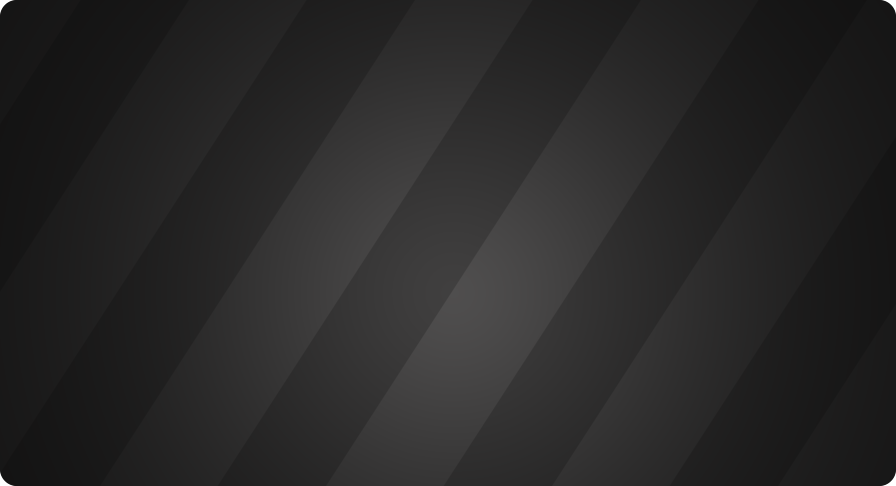
Write a Shadertoy shader that draws this background.

```glsl
// Charcoal panel with slanted stripes, a soft central glow and rounded corners.

const vec3 PAPER = vec3(1.0);
const vec3 CHARCOAL_TINT = vec3(1.012, 0.995, 0.995);

// Signed distance to a rounded box centred on the origin
float roundedBox(vec2 p, vec2 halfSize, float radius) {
    vec2 q = abs(p) - halfSize + radius;
    return length(max(q, 0.0)) + min(max(q.x, q.y), 0.0) - radius;
}

// Coverage of repeating slanted bands; lean is horizontal run per unit rise
float slantedBands(vec2 p, float lean, float period, float halfWidth, float offset, float blur) {
    float across = p.x - lean * p.y - offset;
    float fromCentre = abs(mod(across + 0.5 * period, period) - 0.5 * period);
    return 1.0 - smoothstep(-blur, blur, fromCentre - halfWidth);
}

// Glow strength, one at the centre and fading outwards
float radialFalloff(vec2 p, vec2 centre, float rate) {
    return exp(-rate * pow(distance(p, centre), 1.5));
}

void mainImage(out vec4 fragColor, in vec2 fragCoord) {
    // Centred coordinates in units of canvas height
    vec2 p = (fragCoord - 0.5 * iResolution.xy) / iResolution.y;
    float pixel = 1.0 / iResolution.y;

    // Stripes whose contrast fades along with the glow
    float glow = radialFalloff(p, vec2(0.012, -0.103), 2.05);
    float band = slantedBands(p, 0.648, 0.465, 0.121, -0.271, 0.9 * pixel);
    float darkStripe = mix(0.050, 0.248, glow);
    float lightStripe = mix(0.058, 0.306, glow);
    vec3 color = CHARCOAL_TINT * mix(darkStripe, lightStripe, band);

    // Rounded panel corners
    vec2 halfSize = 0.5 * iResolution.xy / iResolution.y;
    float edge = roundedBox(p, halfSize, 0.035);
    color = mix(color, PAPER, smoothstep(-0.5 * pixel, 0.7 * pixel, edge));

    fragColor = vec4(color, 1.0);
}
```
